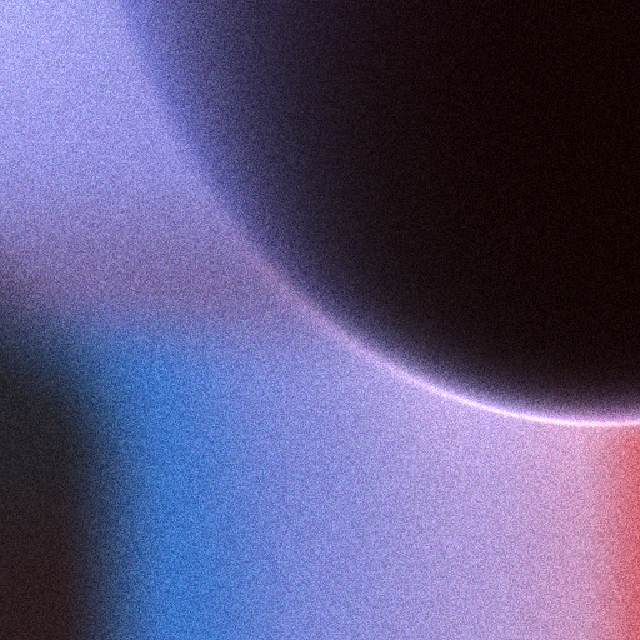
This background is drawn by a WebGL 2 fragment shader. Its source:

```glsl
#version 300 es
precision highp float;
// A dark rounded body rests on soft blue, lavender and red light. An ellipse
// distance drives its rim and inner fade; smooth ramps paint the light field,
// and a hashed film grain covers everything.
uniform vec2 u_resolution;
out vec4 fragColor;

float hash(vec2 cell) {
  vec3 h = fract(cell.xyx * vec3(0.1031, 0.1030, 0.0973));
  h += dot(h, h.yzx + 33.33);
  return fract((h.x + h.y) * h.z);
}

// Approximate signed distance to an ellipse, negative inside.
float ellipseDistance(vec2 p, vec2 center, vec2 radii) {
  vec2 q = (p - center) / radii;
  float k = length(q);
  return (k - 1.0) * k / max(length(q / radii), 1e-4);
}

vec3 lightField(vec2 p) {
  // Lower sweep from blue through lavender and pink to red.
  float sweep = p.x + 0.4 * p.y * p.y;
  vec3 lower = mix(vec3(0.24, 0.46, 0.79), vec3(0.49, 0.53, 0.84), smoothstep(0.27, 0.52, sweep));
  lower = mix(lower, vec3(0.69, 0.60, 0.84), smoothstep(0.45, 0.80, sweep));
  lower = mix(lower, vec3(0.79, 0.58, 0.74), smoothstep(0.74, 0.95, p.x));
  float redSide = smoothstep(0.90, 1.03, p.x) * (1.0 - smoothstep(0.30, 0.36, p.y));
  lower = mix(lower, vec3(0.82, 0.37, 0.41), redSide);

  // Upper periwinkle light, above a muted purple band.
  vec3 upper = mix(vec3(0.48, 0.42, 0.65), vec3(0.56, 0.55, 0.86), smoothstep(0.53, 0.78, p.y));
  vec2 corner = p - vec2(0.0, 1.0);
  upper += vec3(0.11, 0.12, 0.10) * exp(-dot(corner, corner) / 0.05);
  vec3 light = mix(lower, upper, smoothstep(0.40, 0.57, p.y));

  // Shadow in the lower left corner.
  float fromSide = smoothstep(0.08, 0.28, p.x);
  float fromAbove = smoothstep(0.38, 0.68, p.y + 0.75 * p.x);
  float lit = 1.0 - (1.0 - fromSide) * (1.0 - fromAbove);
  vec3 shadow = mix(vec3(0.17, 0.11, 0.12), vec3(0.15, 0.14, 0.17), smoothstep(0.05, 0.35, p.y));
  return mix(shadow, light, lit);
}

void main() {
  vec2 uv = gl_FragCoord.xy / u_resolution;
  float d = ellipseDistance(uv, vec2(0.94, 1.437), vec2(0.845, 1.1));
  float inside = max(-d, 0.0);
  float outside = max(d, 0.0);

  // Light under the rim.
  vec3 light = lightField(uv);
  float underRim = smoothstep(0.38, 0.75, uv.x) * (1.0 - 0.6 * smoothstep(0.88, 1.0, uv.x));
  light += vec3(0.11, 0.10, 0.10) * underRim * exp(-outside / 0.09);

  // The fade into the body is broad at the top left and tight at the bottom.
  float climb = clamp((uv.y - 0.33) / 0.67, 0.0, 1.0);
  float fadeWidth = mix(0.03, 0.20, pow(climb, 1.6));
  float fade = exp(-pow(inside / fadeWidth, 1.3));
  light *= mix(vec3(1.0), vec3(0.84, 0.88, 1.0), smoothstep(0.0, 0.04, inside));
  vec3 body = mix(vec3(0.10, 0.08, 0.085), vec3(0.07, 0.012, 0.012),
                  smoothstep(0.55, 1.55, uv.x + 0.8 * uv.y));
  vec3 color = mix(body, light, fade);

  // Bright rim, thinning and strengthening to the right, with a violet halo.
  float rimWidth = mix(0.016, 0.004, smoothstep(0.42, 0.78, uv.x));
  float rim = exp(-pow(d / rimWidth, 2.0));
  color += vec3(0.09, 0.05, 0.05) * rim * smoothstep(0.30, 0.50, uv.x);
  color += vec3(0.16, 0.20, 0.16) * rim * smoothstep(0.55, 0.85, uv.x);
  color += vec3(0.10, 0.09, 0.26) * exp(-inside / 0.016) * step(d, 0.0)
         * smoothstep(0.55, 0.90, uv.x) * smoothstep(0.0, 0.006, inside);

  // Film grain, stronger in the light, with a little colour variation.
  vec2 cell = floor(uv * 512.0);
  float grey = hash(cell) + hash(cell + 71.0) - 1.0;
  vec3 tint = vec3(hash(cell + 13.0), hash(cell + 29.0), hash(cell + 47.0)) - 0.5;
  float luma = dot(color, vec3(0.3, 0.5, 0.2));
  color += (grey * 0.13 + tint * 0.06) * mix(0.35, 1.0, smoothstep(0.05, 0.40, luma));

  fragColor = vec4(clamp(color, 0.0, 1.0), 1.0);
}
```
